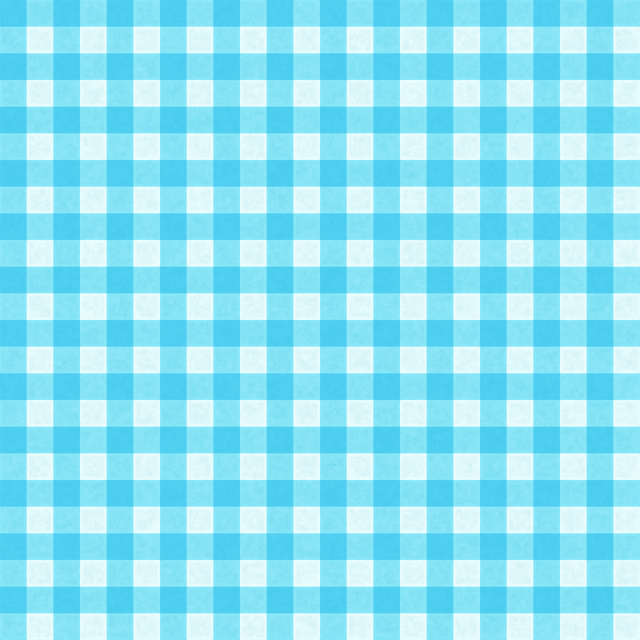
Give the GLSL for this pattern, as a WebGL 1 fragment shader.

```glsl
precision highp float;
// Sky-blue gingham check with soft mottled cloth, pale cell rims and tiny specks.
uniform vec2 u_resolution;

const float REPEATS = 12.0;
const vec3 PALE = vec3(0.872, 0.970, 0.980);
const vec3 PALE_RIM = vec3(0.915, 0.990, 0.992);
const vec3 MID = vec3(0.520, 0.890, 0.960);
const vec3 DEEP = vec3(0.310, 0.810, 0.940);
const vec3 GRAIN_TINT = vec3(1.0, 0.45, 0.25);

float hash(vec2 p) {
  vec3 q = fract(vec3(p.xyx) * 0.1031);
  q += dot(q, q.yzx + 33.33);
  return fract((q.x + q.y) * q.z);
}

// Value noise that wraps after a whole number of lattice cells.
float wrapNoise(vec2 uv, float period) {
  vec2 p = uv * period;
  vec2 i = floor(p);
  vec2 f = fract(p);
  f = f * f * (3.0 - 2.0 * f);
  vec2 a = mod(i, period);
  vec2 b = mod(i + 1.0, period);
  return mix(mix(hash(a), hash(vec2(b.x, a.y)), f.x),
             mix(hash(vec2(a.x, b.y)), hash(b), f.x), f.y);
}

// Coverage of a half-width band centred at the given phase of each repeat.
float band(float x, float centre, float blur) {
  float d = abs(fract(x - centre + 0.5) - 0.5);
  return 1.0 - smoothstep(0.25 - blur, 0.25 + blur, d);
}

// Fine cloth mottling, centred on zero.
float clothGrain(vec2 uv) {
  float blotches = wrapNoise(uv, 120.0) - 0.5;
  float fibres = wrapNoise(uv + 0.37, 264.0) - 0.5;
  return 0.55 * blotches + 0.65 * fibres;
}

// Rare dots, at most one in each square of a wrapping grid.
float specks(vec2 uv, float grid, float density) {
  vec2 id = mod(floor(uv * grid), grid);
  vec2 centre = 0.3 + 0.4 * vec2(hash(id + 7.0), hash(id + 19.0));
  float dotShape = 1.0 - smoothstep(0.08, 0.28, length(fract(uv * grid) - centre));
  return dotShape * step(1.0 - density, hash(id + 41.0));
}

void main() {
  vec2 uv = gl_FragCoord.xy / u_resolution;
  vec2 p = uv * REPEATS;
  float blur = 0.75 * REPEATS / min(u_resolution.x, u_resolution.y);

  // Crossing bands: vertical ones start at the left, horizontal ones at the top.
  float warp = band(p.x, 0.25, blur);
  float weft = band(p.y, 0.75, blur);
  float either = max(warp, weft);
  float both = warp * weft;

  // Distance to the nearest check edge and a small tone shift per check.
  vec2 inset = 0.5 - abs(fract(p * 2.0) - 0.5);
  float rim = 1.0 - smoothstep(0.04, 0.15, min(inset.x, inset.y));
  float checks = REPEATS * 2.0;
  float tone = hash(mod(floor(p * 2.0), checks) + 3.0) - 0.5;

  vec3 color = mix(PALE, PALE_RIM, rim);
  color = mix(color, MID + 0.012 * rim, either);
  color = mix(color, DEEP, both);

  // Wear is strongest inside the checks and faint on the deepest blue.
  float grain = clothGrain(uv) * mix(1.0, 0.45, rim);
  float strength = mix(0.075, 0.045, both);
  color += GRAIN_TINT * (grain * strength + tone * 0.010);
  color -= GRAIN_TINT * 0.10 * specks(uv, 192.0, 0.006) * (1.0 - both);

  gl_FragColor = vec4(clamp(color, 0.0, 1.0), 1.0);
}
```
